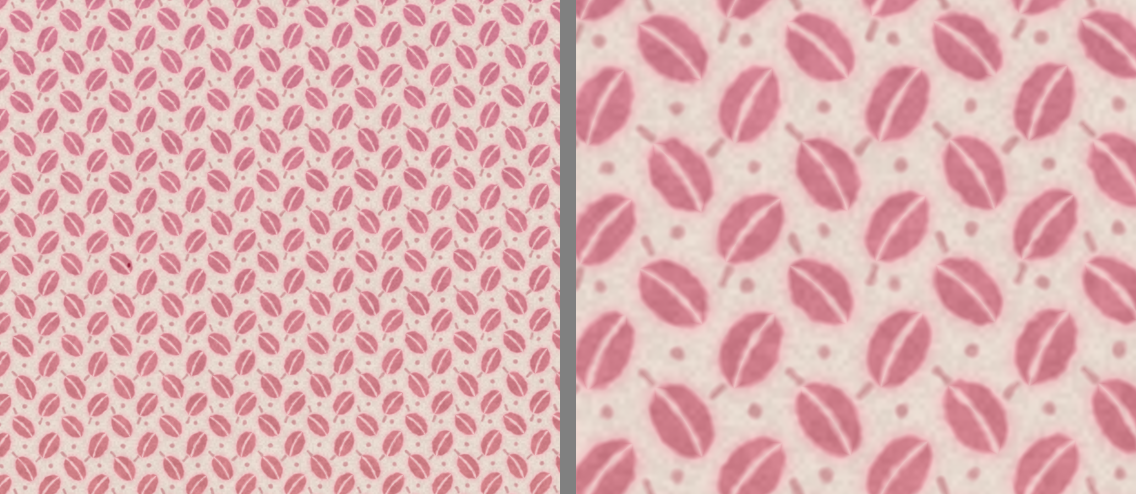
Left, the full canvas; right, a detail of the centre.
Reproduce this pattern procedurally as a WebGL 2 fragment shader.

```glsl
#version 300 es
precision highp float;
// Pink split leaves on cream cloth, in a repeat of four sprigs: two lean right, two lean left.
// Each sprig is an ellipse cut by a curved vein, with a short stem and a dot beside it.
// Distances are in repeat widths; soft ink edges, pink fringes and grain give the printed look.
uniform vec2 u_resolution;
out vec4 fragColor;

#define ACROSS 11.4                      // repeats across the canvas
#define REPEAT vec2(1.0, 1.653)          // size of one repeat
#define ORIGIN vec2(0.964, 0.801)        // first leaf, from the top left
#define LEAF_SIZE vec2(0.182, 0.268)     // half width, half length
#define VEIN 0.027                       // half width of the vein
#define DOT 0.042                        // dot radius
#define SOFT 0.026                       // ink edge softness
#define GRAIN 0.05                       // cloth grain strength
#define GROUND vec3(0.902, 0.862, 0.818)
#define FRINGE vec3(0.945, 0.705, 0.735)
#define LEAF vec3(0.808, 0.488, 0.545)
#define SPECK vec3(0.785, 0.565, 0.575)

float hash(vec2 p) {
    vec3 q = fract(p.xyx * 0.1031);
    q += dot(q, q.yzx + 33.33);
    return fract((q.x + q.y) * q.z);
}

float noise(vec2 p) {
    vec2 i = floor(p), f = fract(p);
    f = f * f * (3.0 - 2.0 * f);
    return mix(mix(hash(i), hash(i + vec2(1, 0)), f.x),
               mix(hash(i + vec2(0, 1)), hash(i + vec2(1, 1)), f.x), f.y);
}

float ellipse(vec2 q, vec2 radius) {
    float k = length(q / radius);
    return k * (k - 1.0) / max(length(q / (radius * radius)), 1e-4);
}

float segment(vec2 q, vec2 halfSpan) {
    float h = clamp(dot(q, halfSpan) / dot(halfSpan, halfSpan), -1.0, 1.0);
    return length(q - halfSpan * h);
}

// Leaf with its tip along -y, split by a vein that bows to one side
float splitLeaf(vec2 q, float tilt, float bow, float scale) {
    float c = cos(tilt), s = sin(tilt);
    q = vec2(c * q.x + s * q.y, c * q.y - s * q.x) / scale;
    float vein = abs(q.x + bow * (0.016 - 0.5 * q.y * q.y));
    return scale * max(ellipse(q, LEAF_SIZE), VEIN - 0.02 * abs(q.y) - vein);
}

// x: distance to the leaves, y: distance to stems and dots
vec2 sprigs(vec2 p) {
    vec2 d = vec2(1.0);
    for (int i = 0; i < 4; i++) {
        float left = float(i & 1), row = float(i >> 1);
        vec2 centre = vec2(-left * (0.475 + 0.05 * row),
                           row * (0.833 - 0.035 * left) + 0.475 * left);
        vec2 cell = (p - centre) / REPEAT + 0.5;
        vec2 q = (fract(cell) - 0.5) * REPEAT;
        float vary = hash(floor(cell) + 17.0 * float(i) + 50.0) - 0.5;

        vec2 dotAt = vec2(abs(q.x) - 0.5, q.y + mix(-0.025, 0.055, left));
        q.y *= 1.0 - 2.0 * left;
        float tilt = 0.49 + 0.19 * row + 0.12 * left + 0.1 * vary;
        float bow = 1.0 - 2.0 * left;
        d.x = min(d.x, splitLeaf(q, tilt, bow, 1.0 - 0.025 * row + 0.04 * vary));

        vec2 stemAt = mix(vec2(-0.23, 0.285), vec2(-0.17, 0.325), row);
        vec2 stemSpan = 0.05 * mix(vec2(-0.7, 0.7), vec2(-0.38, 0.92), row);
        d.y = min(d.y, segment(q - stemAt, stemSpan) - 0.024);
        d.y = min(d.y, length(dotAt) - DOT);
    }
    return d;
}

void main() {
    float unit = ACROSS / u_resolution.x;
    vec2 p = vec2(gl_FragCoord.x, u_resolution.y - gl_FragCoord.y) * unit;

    // Slight skew of the cloth
    vec2 q = p - ORIGIN;
    q += vec2(-0.005 * q.y, (0.015 - 0.001 * p.y) * q.x);

    vec2 d = sprigs(q) + (noise(p * 15.0) - 0.5) * 0.022;
    float soft = max(SOFT, unit);
    vec2 ink = smoothstep(vec2(soft), vec2(-soft), d);
    vec2 glow = exp(-max(d, 0.0) / vec2(0.055, 0.03));

    // Cloth, fringe, specks, leaves
    float grain = noise(p * 27.0) - 0.5;
    float mottle = noise(p * 7.0 + 40.0) - 0.5;
    vec3 color = mix(GROUND, FRINGE, max(0.9 * glow.x, 0.35 * glow.y));
    color = mix(color, SPECK, 0.85 * ink.y);
    vec3 leaf = LEAF + vec3(0.0, -0.008, 0.025) * (1.0 - 2.0 * p.y * u_resolution.x / (ACROSS * u_resolution.y));
    color = mix(color, leaf + 0.05 * mottle, ink.x);
    color += GRAIN * grain + 0.015 * mottle;

    // One dark red fleck
    float fleck = ellipse(p - vec2(2.626, 5.4), vec2(0.03, 0.045));
    color = mix(color, vec3(0.55, 0.12, 0.22), smoothstep(soft, -soft, fleck));
    fragColor = vec4(clamp(color, 0.0, 1.0), 1.0);
}
```
